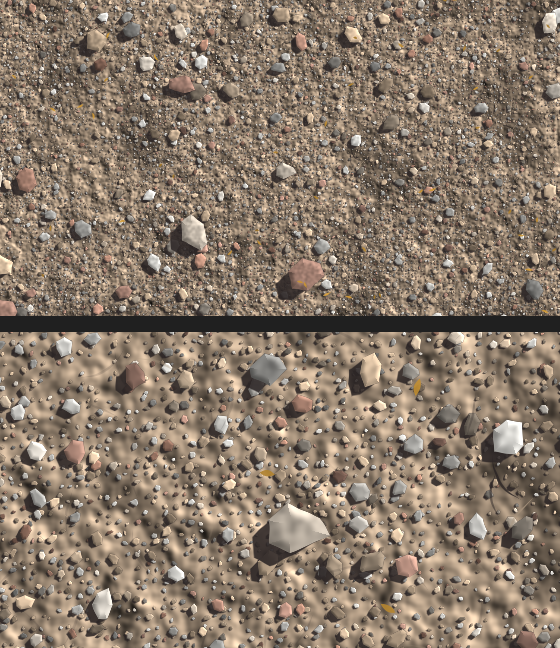
Top: the whole. Bottom: its middle third, enlarged.
This texture is drawn by a WebGL 2 fragment shader. Its source:

```glsl
#version 300 es
precision highp float;
// Dry stony ground: sandy soil, sunlit gravel of many sizes, twigs and yellow leaf flecks.
uniform vec2 u_resolution;
out vec4 fragColor;

#define SUN vec2(0.78, 0.62)
#define SOIL vec3(0.61, 0.535, 0.455)
#define SHADOW vec3(0.17, 0.145, 0.145)
#define TAN_ROCK vec3(0.66, 0.58, 0.49)
#define GREY_ROCK vec3(0.64, 0.635, 0.62)
#define RED_ROCK vec3(0.58, 0.42, 0.36)
#define LEAF vec3(0.76, 0.56, 0.20)
#define GRIT_SCALE 100.0
#define LAYERS 5
#define SHADOW_LENGTH 1.0
#define RELIEF 1.25
#define TAU 6.28318

vec3 hash3(vec2 p) {
  vec3 h = fract(p.xyx * vec3(0.1031, 0.1030, 0.0973));
  h += dot(h, h.yxz + 33.33);
  return fract((h.xxy + h.yzz) * h.zyx);
}

float gradientNoise(vec2 p) {
  vec2 i = floor(p), f = fract(p);
  vec2 u = f * f * f * (f * (f * 6.0 - 15.0) + 10.0);
  vec2 o = vec2(0.0, 1.0);
  float a = dot(hash3(i).xy * 2.0 - 1.0, f);
  float b = dot(hash3(i + o.yx).xy * 2.0 - 1.0, f - o.yx);
  float c = dot(hash3(i + o.xy).xy * 2.0 - 1.0, f - o.xy);
  float d = dot(hash3(i + 1.0).xy * 2.0 - 1.0, f - 1.0);
  return mix(mix(a, b, u.x), mix(c, d, u.x), u.y);
}

mat2 rotation(float angle) {
  float c = cos(angle), s = sin(angle);
  return mat2(c, s, -s, c);
}

// Distance to an irregular convex stone of about unit radius, with its nearest face.
float stoneDistance(vec2 q, float seed, out vec2 face) {
  float d = -10.0;
  face = vec2(0.0);
  for (int k = 0; k < 6; k++) {
    vec3 h = hash3(vec2(seed * 91.0, float(k) * 7.3 + 2.0));
    float angle = TAU * (float(k) + 0.5 * h.x) / 6.0;
    vec2 n = vec2(cos(angle), sin(angle));
    float e = dot(q, n) - mix(0.72, 1.0, h.y);
    if (e > d) { d = e; face = n; }
  }
  return d;
}

vec3 rockColour(vec3 h, float size) {
  vec3 c = mix(TAN_ROCK, GREY_ROCK, smoothstep(0.25, 0.8, h.x));
  c = mix(c, RED_ROCK, 0.8 * step(0.88, h.y));
  return c * mix(0.62, 1.38, mix(h.z, sqrt(h.z), size));
}

// One layer of scattered stones with their shadows, laid over the colour below.
vec3 addStones(vec3 below, vec2 p, float px, float scale, float density, float size) {
  vec2 home = floor(p * scale);
  float shade = 0.0, cover = 0.0;
  vec3 rock = below;
  for (int j = -1; j <= 1; j++)
  for (int i = -1; i <= 1; i++) {
    vec2 id = home + vec2(i, j);
    vec3 a = hash3(id + scale * 3.7), b = hash3(id + scale * 5.3 + 17.0);
    float crowd = 1.0 + 1.1 * gradientNoise(id / scale * 3.5 + 8.0);
    if (a.x > density * crowd) continue;
    float radius = mix(0.19, 0.38, b.x * b.x);
    vec2 offset = p * scale - id - 0.5 - (a.yz - 0.5) * 0.6;
    if (length(offset) > radius * 3.0) continue;
    mat2 turn = rotation(TAU * b.y);
    vec2 squash = vec2(1.0, 1.0 + 0.6 * b.z);
    vec2 q = turn * offset / radius * squash;
    vec2 light = turn * SUN;
    float blur = px * scale / radius;
    vec2 face, unused;
    float d = stoneDistance(q, b.z, face);
    vec2 reach = -light * squash * SHADOW_LENGTH * mix(0.6, 1.1, a.y);
    float t = clamp(dot(q, reach) / dot(reach, reach), 0.0, 1.0);
    float s = stoneDistance(q - reach * t, b.z, unused) + 0.12 * t;
    shade = max(shade, 1.0 - smoothstep(-blur, blur, s));
    float inside = 1.0 - smoothstep(-0.6 * blur, 0.6 * blur, d);
    if (inside > cover) {
      float rim = 1.0 - smoothstep(0.05, 0.5, -d);
      float lit = 0.98 + 0.36 * rim * dot(face, light);
      rock = rockColour(hash3(id + scale + 41.0), size) * lit;
      cover = inside;
    }
  }
  float grain = gradientNoise(p * 85.0) + 0.6 * gradientNoise(p * 40.0 + 5.0);
  return mix(mix(below, SHADOW, 0.88 * shade), rock * (1.0 + 0.28 * grain), cover);
}

// Scattered curved slivers: x is coverage, y a random tone.
vec2 slivers(vec2 p, float px, float scale, vec2 halfSize, float density) {
  vec2 home = floor(p * scale), result = vec2(0.0);
  for (int j = -1; j <= 1; j++)
  for (int i = -1; i <= 1; i++) {
    vec2 id = home + vec2(i, j);
    vec3 a = hash3(id + scale * 9.1), b = hash3(id + scale * 2.9 + 63.0);
    if (a.x > density) continue;
    vec2 q = rotation(TAU * b.x) * (p * scale - id - a.yz);
    q.y += (b.y - 0.5) * 1.6 * q.x * q.x;
    float along = q.x / (halfSize.x * mix(0.6, 1.2, b.z));
    float e = abs(q.y) - halfSize.y * (1.0 - along * along);
    float cover = clamp(0.5 - e / (px * scale), 0.0, 1.0) * step(abs(along), 1.1);
    if (cover > result.x) result = vec2(cover, b.z);
  }
  return result;
}

void main() {
  float px = 1.0 / u_resolution.y;
  vec2 p = gl_FragCoord.xy * px + 3.0;
  p += 0.0022 * vec2(gradientNoise(p * 55.0), gradientNoise(p * 55.0 + 31.0));
  // Soil with broad patches and fine sunlit relief
  float patches = gradientNoise(p * 2.6) + 0.6 * gradientNoise(p * 7.0 + 4.0);
  float relief = 0.0;
  for (int k = 0; k < 3; k++) {
    float f = 22.0 * exp2(float(k));
    relief += gradientNoise(p * f) - gradientNoise(p * f + SUN * 0.4);
  }
  vec3 colour = SOIL * (1.0 + 0.22 * patches + 0.6 * RELIEF * relief);
  // Dark plant litter
  float litter = smoothstep(0.02, 0.4, gradientNoise(p * 4.2 + 20.0) + 0.4 * gradientNoise(p * 28.0));
  colour *= 1.0 - 0.35 * litter;
  // Gravel from grit to large stones, twigs lying between the sizes
  float scale = GRIT_SCALE, density = 0.68;
  for (int k = 0; k < LAYERS; k++) {
    colour = addStones(colour, p, px, scale, density, float(k) / float(LAYERS - 1));
    if (k == 2) {
      vec2 twig = slivers(p, px, 17.0, vec2(0.5, 0.022), 0.6);
      vec3 bark = mix(SHADOW, TAN_ROCK, step(0.7, twig.y));
      colour = mix(colour, bark, twig.x * mix(0.15, 0.85, litter));
    }
    scale *= 0.5;
    density *= 0.76;
  }
  // Yellow leaf flecks
  vec2 leaf = slivers(p, px, 20.0, vec2(0.2, 0.065), 0.06);
  colour = mix(colour, LEAF * mix(0.75, 1.15, leaf.y), leaf.x * 0.9);
  fragColor = vec4(clamp(colour, 0.0, 1.0), 1.0);
}
```
